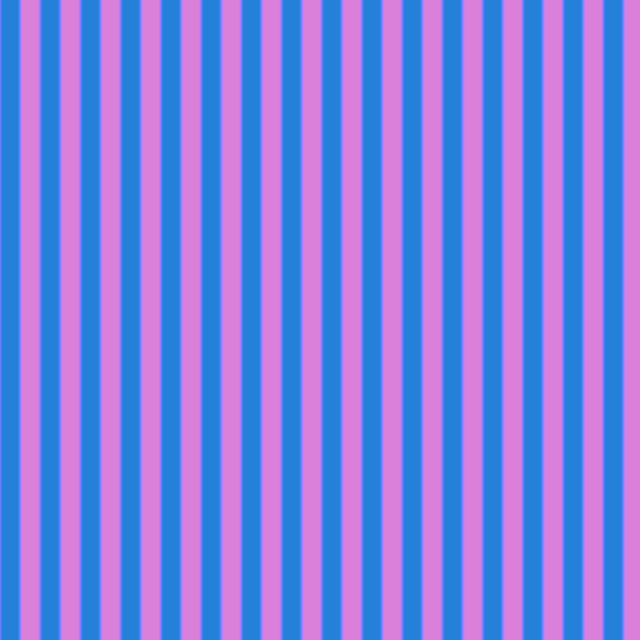
Give the GLSL for this pattern, as a WebGL 2 fragment shader.

```glsl
#version 300 es
precision highp float;
// Tangent-space normal map of straight vertical ridges with 45 degree sides.
// A triangle wave gives the signed distance to the nearest crease; a short
// linear ramp rounds the slope there, and the unit normal is stored as colour.

uniform vec2 u_resolution;
out vec4 fragColor;

const float PI = 3.14159265;
const float RIDGE_COUNT = 50.0 / PI;   // about 15.9 ridges across the canvas
const float CREASE_RADIUS = 0.004;     // half width of the rounded crease
const float SIDE_SLOPE = 1.0;          // rise over run of the flat sides

// Signed distance to the nearest crease, positive on the rising side.
float creaseDistance(float x, float count) {
    float phase = fract(x * count + 0.25);
    return (0.25 - abs(phase - 0.5)) / count;
}

// Slope of the ridged surface, blended linearly through each crease.
float ridgeSlope(float x, float count, float radius, float steepness) {
    return steepness * clamp(creaseDistance(x, count) / radius, -1.0, 1.0);
}

// Unit normal of a height field, packed from [-1, 1] into [0, 1].
vec3 encodeNormal(vec2 slope) {
    return 0.5 + 0.5 * normalize(vec3(-slope, 1.0));
}

void main() {
    vec2 uv = gl_FragCoord.xy / u_resolution;

    // Keep the ramp at least two pixels wide on small canvases.
    float radius = max(CREASE_RADIUS, 1.0 / u_resolution.x);
    float slope = ridgeSlope(uv.x, RIDGE_COUNT, radius, SIDE_SLOPE);

    fragColor = vec4(encodeNormal(vec2(slope, 0.0)), 1.0);
}
```
